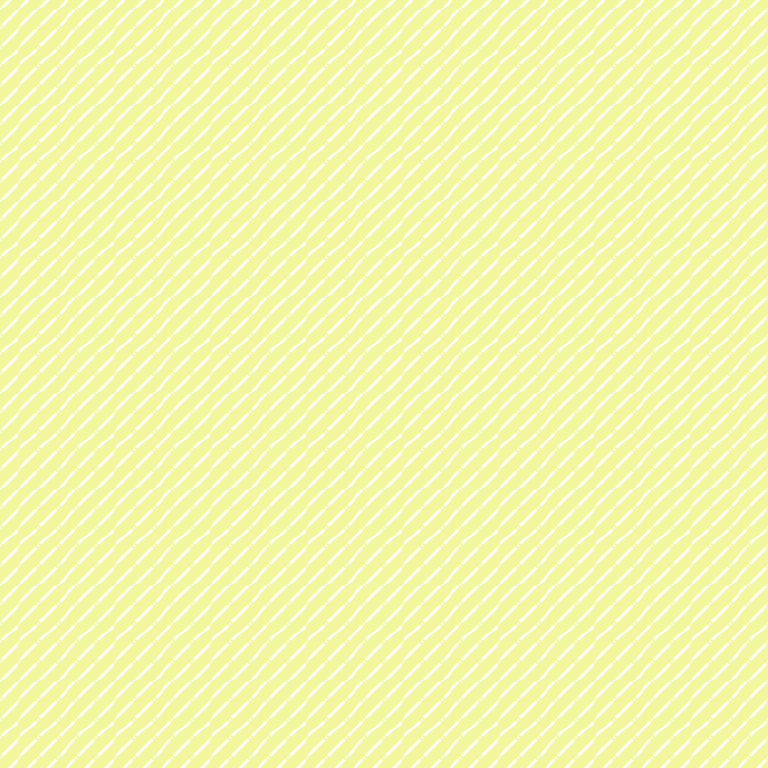
This pattern is drawn by a Shadertoy shader. Its source:

```glsl
// Fine diagonal pinstripe: white dashes rising to the right on pale yellow.
// Each cell of a 40 by 40 grid holds one dash, with a small dot at its corners;
// a periodic sawtooth warp gives the lines a slight jog every 2.5 cells.

const float CELLS = 40.0;
const float JOG_PERIOD = 2.5;
const float JOG_AMOUNT = 0.11;
const vec2 JOG_PHASE = vec2(1.0, 1.5);
const vec2 GRID_OFFSET = vec2(0.0, 0.55);
const float DASH_HALF_LENGTH = 0.52;
const float DASH_RADIUS = 0.068;
const float DOT_RADIUS = 0.055;
const vec3 YELLOW = vec3(0.95, 0.97, 0.62);
const vec3 WHITE = vec3(1.0, 1.0, 0.985);

// Sawtooth with a short, continuous fall centred on each whole number
vec2 softSaw(vec2 t, float fallWidth) {
    vec2 s = fract(t + 0.5) - 0.5;
    return s - 0.5 * clamp(s / fallWidth, -1.0, 1.0);
}

vec2 jogged(vec2 p, vec2 phase, float period, float amount) {
    return p - amount * softSaw((p - phase) / period, 0.05);
}

// Distance to a round-ended dash along the rising diagonal
float dashDistance(vec2 p, float halfLength, float radius) {
    vec2 q = vec2(p.x + p.y, p.x - p.y) * 0.7071;
    q.x -= clamp(q.x, -halfLength, halfLength);
    return length(q) - radius;
}

float dotDistance(vec2 p, float radius) {
    return length(p) - radius;
}

float coverage(float d, float edge) {
    return 1.0 - smoothstep(-edge, edge, d);
}

void mainImage(out vec4 fragColor, in vec2 fragCoord) {
    vec2 grid = fragCoord / iResolution.xy * CELLS - GRID_OFFSET;
    grid = jogged(grid, JOG_PHASE, JOG_PERIOD, JOG_AMOUNT);

    // Dash around the cell centre, dot around the nearest corner
    vec2 fromCentre = fract(grid) - 0.5;
    vec2 fromCorner = fract(grid + 0.5) - 0.5;
    float d = min(dashDistance(fromCentre, DASH_HALF_LENGTH, DASH_RADIUS),
                  dotDistance(fromCorner, DOT_RADIUS));

    // Edge softness of most of a pixel, measured in cells
    float edge = 0.7 * CELLS / min(iResolution.x, iResolution.y);
    fragColor = vec4(mix(YELLOW, WHITE, coverage(d, edge)), 1.0);
}
```
